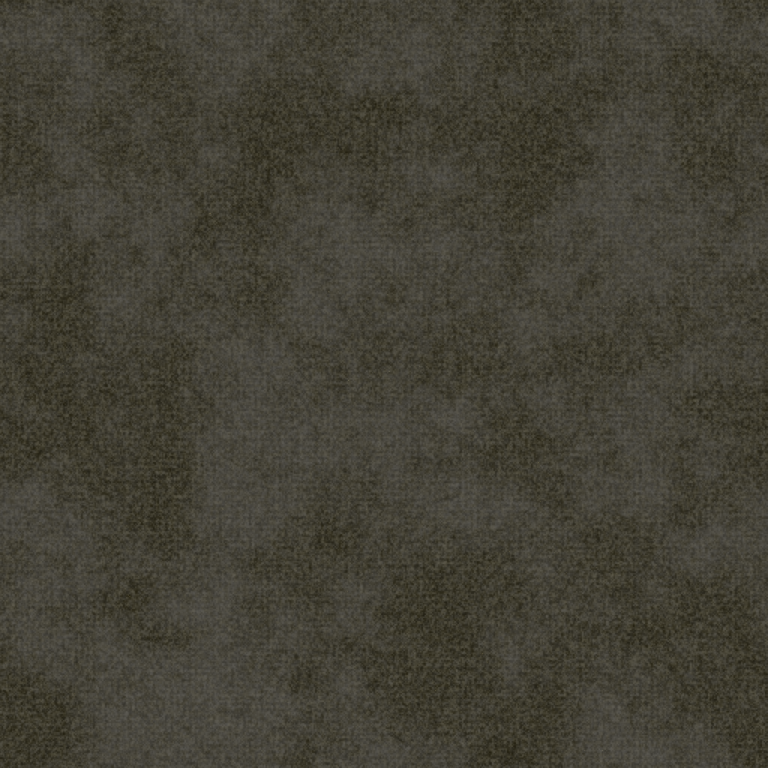
Give the GLSL for this texture, as a Shadertoy shader.

```glsl
#define OLIVE vec3(0.235, 0.223, 0.170)
#define GREY vec3(0.296, 0.286, 0.252)
#define SPECK vec3(0.110, 0.098, 0.055)
#define PATCHES 8.0
#define THREADS 128.0
#define FIBRES 512.0
#define GRAIN_DEPTH 0.105
#define WEAVE_DEPTH 0.009
#define TAU 6.2831853

// Integer hash of a cell, from 0 to 1
float hash(vec2 cell, float seed) {
    uint h = uint(cell.x) * 1597334677u ^ uint(cell.y) * 3812015801u ^ uint(seed) * 2654435769u;
    h = (h ^ (h >> 16)) * 2146121005u;
    h = (h ^ (h >> 15)) * 2221713035u;
    h ^= h >> 16;
    return float(h >> 8) / 16777216.0;
}

// Value noise that wraps after a whole number of cells
float noise(vec2 uv, vec2 cells, float seed) {
    vec2 p = uv * cells - 0.5;
    vec2 f = fract(p);
    f = f * f * (3.0 - 2.0 * f);
    vec2 a = mod(floor(p), cells);
    vec2 b = mod(a + 1.0, cells);
    float low = mix(hash(a, seed), hash(vec2(b.x, a.y), seed), f.x);
    float high = mix(hash(vec2(a.x, b.y), seed), hash(b, seed), f.x);
    return mix(low, high, f.y);
}

// Cloudy patches with ragged edges
float mottle(vec2 uv) {
    float sum = 0.0, total = 0.0, weight = 1.0, cells = PATCHES;
    for (int octave = 0; octave < 5; octave++) {
        sum += weight * noise(uv, vec2(cells), float(octave + 1));
        total += weight;
        weight *= 0.78;
        cells *= 2.0;
    }
    return sum / total;
}

// Fine crossed threads, fading in and out along their length
float weave(vec2 uv) {
    vec2 ridge = cos(TAU * (uv * THREADS - 0.125));
    float across = noise(uv, vec2(THREADS * 0.25, THREADS), 11.0);
    float along = noise(uv, vec2(THREADS, THREADS * 0.25), 12.0);
    return ridge.y * (0.4 + across) + ridge.x * (0.3 + along) + 1.2 * (across + along - 1.0);
}

void mainImage(out vec4 fragColor, in vec2 fragCoord) {
    vec2 uv = fragCoord / iResolution.xy;

    // Worn olive ground and greyer nap
    float nap = smoothstep(0.28, 0.72, mottle(uv));
    vec3 color = mix(OLIVE, GREY, nap);

    // Fibre grain, rougher in the dark patches
    float fine = noise(uv, vec2(FIBRES), 21.0) - 0.5;
    float clump = noise(uv, vec2(FIBRES * 0.5), 22.0) - 0.5;
    float grain = 0.8 * (fine + clump) * mix(1.25, 0.75, nap);
    color += GRAIN_DEPTH * grain + WEAVE_DEPTH * weave(uv);

    // Slight yellow to blue drift and sparse pale flecks
    float tint = noise(uv, vec2(FIBRES * 0.5), 23.0) - 0.5;
    color += tint * vec3(0.008, 0.002, -0.022);
    float fleck = smoothstep(0.96, 1.0, noise(uv, vec2(FIBRES), 24.0));
    color += SPECK * fleck * mix(1.2, 0.5, nap);

    fragColor = vec4(clamp(color, 0.0, 1.0), 1.0);
}
```
